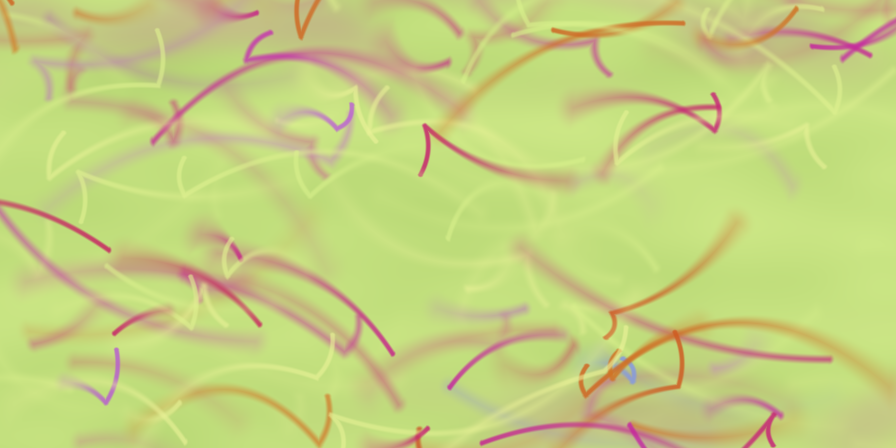
Reproduce this background procedurally as a Shadertoy shader.

```glsl
const float STROKES = 140.0;

vec4 hash4(float n) {
    return fract(sin(n * vec4(12.99, 78.23, 37.72, 53.17) + vec4(0.3, 1.7, 4.1, 2.9)) * 4375.85);
}

vec2 gradient(vec2 cell) {
    float angle = 6.2832 * fract(sin(dot(cell, vec2(127.1, 311.7))) * 4375.85);
    return vec2(cos(angle), sin(angle));
}

float gradientNoise(vec2 p) {
    vec2 i = floor(p), f = fract(p);
    vec2 u = f * f * f * (f * (f * 6.0 - 15.0) + 10.0);
    vec2 e = vec2(0.0, 1.0);
    float low = mix(dot(gradient(i), f), dot(gradient(i + e.yx), f - e.yx), u.x);
    float high = mix(dot(gradient(i + e), f - e), dot(gradient(i + e.yy), f - e.yy), u.x);
    return mix(low, high, u.y);
}

// Distance to a parabolic arc from a along chord, and the position along it
vec2 arcDistance(vec2 p, vec2 a, vec2 chord, float bulge) {
    float len = length(chord);
    vec2 dir = chord / len;
    vec2 q = p - a;
    vec2 local = vec2(dot(q, dir), dot(q, vec2(-dir.y, dir.x)));
    float t = clamp(local.x / len, 0.0, 1.0);
    float height = 4.0 * bulge * t * (1.0 - t);
    float slope = 4.0 * bulge * (1.0 - 2.0 * t) / len;
    return vec2(length(vec2(local.x - t * len, (local.y - height) / sqrt(1.0 + slope * slope))), t);
}

// Coverage of a round brush line whose edge widens with blur
float brush(float d, float blur) {
    float halfWidth = 0.0042 + 0.28 * blur;
    return 1.0 - smoothstep(halfWidth - blur, halfWidth + blur, d);
}

vec3 strokeColor(float pick, float tint) {
    if (pick < 0.47) return mix(vec3(0.84, 0.94, 0.54), vec3(0.93, 0.95, 0.60), tint);
    if (pick < 0.79) return mix(vec3(0.78, 0.13, 0.32), vec3(0.77, 0.16, 0.70), tint);
    if (pick < 0.90) return mix(vec3(0.80, 0.24, 0.12), vec3(0.83, 0.62, 0.16), tint);
    if (pick < 0.97) return mix(vec3(0.60, 0.22, 0.72), vec3(0.78, 0.45, 0.85), tint);
    return vec3(0.52, 0.60, 0.88);
}

void mainImage(out vec4 fragColor, in vec2 fragCoord) {
    vec2 p = fragCoord / iResolution.y;
    float aspect = iResolution.x / iResolution.y;

    // Soft green ground with drifting bands
    float bands = gradientNoise(p * vec2(1.8, 5.0) + 3.0) + 0.5 * gradientNoise(p * vec2(4.0, 9.0));
    vec3 color = vec3(0.76, 0.875, 0.49) + bands * vec3(0.06, 0.045, 0.05);

    // Rosy haze along the top and the lower right
    float haze = smoothstep(0.72, 1.05, p.y) + 0.7 * smoothstep(0.35, 0.0, p.y) * smoothstep(0.5, 1.5, p.x);
    haze *= smoothstep(-0.25, 0.45, gradientNoise(p * vec2(3.0, 6.0) + 9.0));
    color = mix(color, vec3(0.79, 0.52, 0.60), 0.5 * haze);

    // Strokes from the blurred distance to the crisp foreground
    for (float i = 0.0; i < STROKES; i++) {
        vec4 place = hash4(i + 1.0);
        vec4 shape = hash4(i + 211.3);
        vec4 look = hash4(i + 473.9);
        float near = smoothstep(0.0, 0.75, i / STROKES);
        bool pale = look.x < 0.47;

        // Strong hues gather towards the top and bottom
        float s = place.y * 2.0 - 1.0;
        float y = pale ? place.y : 0.5 + 0.54 * sign(s) * pow(abs(s), 0.6);
        vec2 tip = vec2(mix(-0.1, aspect + 0.1, place.x), y);

        float len = mix(0.1, 0.75, pow(shape.x, 1.4));
        float angle = (shape.y - 0.5) * 1.3;
        float side = place.z < 0.5 ? -1.0 : 1.0;
        float bend = shape.z < 0.6 ? 1.0 : -1.0;
        vec2 chord = len * vec2(side * cos(angle), sin(angle));
        vec2 arc = arcDistance(p, tip, chord, side * bend * len * mix(0.08, 0.26, place.w));

        // Focus is lost from the tip to the tail
        float tipBlur = mix(0.022, 0.0022, near) + 0.5 / iResolution.y;
        float tailBlur = mix(0.040, 0.014, near * look.w);
        float cover = brush(arc.x, mix(tipBlur, tailBlur, arc.y * arc.y));
        cover *= mix(1.0, 0.4, arc.y);

        // Some tips turn back in a short steep hook
        if (shape.w < 0.45) {
            vec2 hook = vec2((look.z - 0.4) * 0.09, bend * mix(0.05, 0.13, look.y));
            vec2 flick = arcDistance(p, tip, hook, side * 0.012);
            cover = max(cover, brush(flick.x, mix(tipBlur, 0.5 * tipBlur + 0.001, flick.y)));
        }

        vec3 ink = mix(vec3(0.80, 0.62, 0.55), strokeColor(look.x, look.z), pale ? 1.0 : mix(0.65, 1.0, near));
        float opacity = mix(0.26, 0.85, near) * (pale ? 0.75 : 1.0);
        color = mix(color, ink, cover * opacity);
    }

    fragColor = vec4(clamp(color, 0.0, 1.0), 1.0);
}
```
